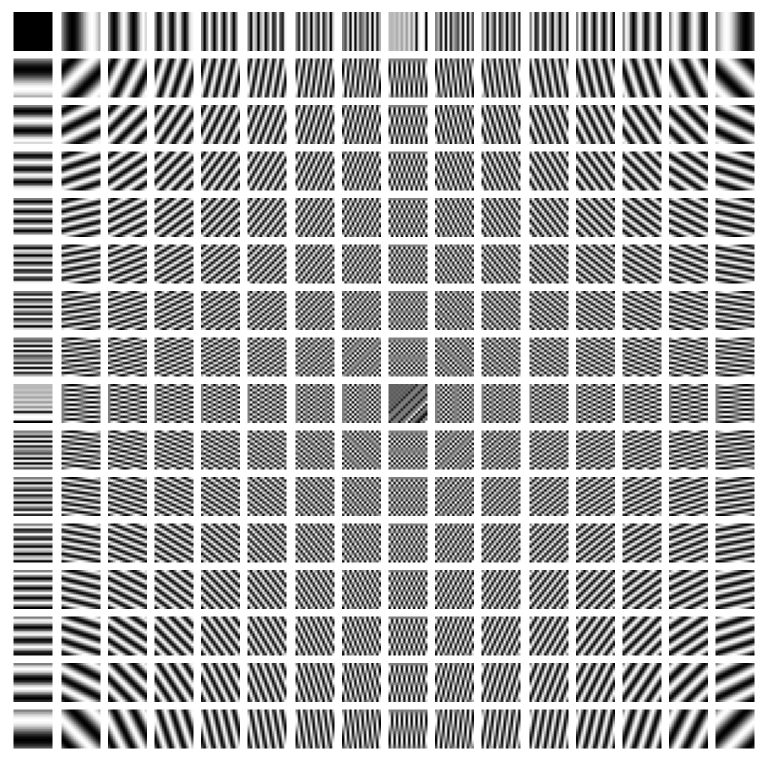
Reproduce this pattern procedurally as a WebGL 1 fragment shader.

```glsl
precision highp float;
// A 16 x 16 sheet of two-dimensional Fourier basis tiles, each showing -sin of its
// own wave vector on a 16 x 16 sample grid. Where the sine vanishes on every sample,
// the tile shows the stretched double-precision rounding residue instead.

uniform vec2 u_resolution;

const float PI = 3.14159265;
const float COUNT = 16.0;                  // tiles per side, and samples per tile side
const vec2 SHEET = vec2(512.0, 508.0);     // layout units across and down
const vec2 MARGIN = vec2(9.35, 8.0);       // left and top border
const vec2 PITCH = vec2(31.2, 31.02);      // spacing of tile origins
const float TILE = 26.0;                   // tile side
const float PAPER = 1.0;                   // background grey
const float ROUND_STEP = 29.0;             // rounding grain, in units of the error of pi
const vec2 EDGE_RANGE = vec2(-44.0, 16.0);   // residue extremes, one axis alternating
const vec2 CENTER_RANGE = vec2(-56.0, 88.0); // residue extremes, both axes alternating

// Rounding error left by -sin(n * pi): n * pi is rounded half-to-even
// on a grain that doubles as the product grows.
float sineResidue(float n) {
    float grain = n < 10.5 ? 1.0 : (n < 20.5 ? 2.0 : 4.0);
    float rest = mod(3.0 * n, 2.0 * grain);
    float rounded = rest <= 0.5 * grain ? 0.0
                  : (rest < 1.5 * grain ? grain : 2.0 * grain);
    float parity = mod(n, 2.0) < 0.5 ? 1.0 : -1.0;
    return -parity * (ROUND_STEP * (rounded - rest) - n);
}

// Grey of one sample of the tile with the given wave vector.
float basisSample(vec2 wave, vec2 cell) {
    cell = clamp(cell, 0.0, COUNT - 1.0);
    float phase = dot(wave, cell);
    vec2 offGrid = mod(wave, 0.5 * COUNT);
    if (offGrid.x + offGrid.y > 0.5) {
        return 0.5 - 0.5 * sin(2.0 * PI * mod(phase, COUNT) / COUNT);
    }
    if (wave.x + wave.y < 0.5) return 0.0; // constant tile
    vec2 range = min(wave.x, wave.y) > 0.5 ? CENTER_RANGE : EDGE_RANGE;
    float n = floor(phase / (0.5 * COUNT) + 0.5);
    return (sineResidue(n) - range.x) / (range.y - range.x);
}

// Blend the four nearest samples with raised-cosine weights.
float basisTile(vec2 wave, vec2 uv) {
    vec2 grid = uv * COUNT - 0.5;
    vec2 cell = floor(grid);
    vec2 blend = 0.5 - 0.5 * cos(PI * fract(grid));
    float top = mix(basisSample(wave, cell),
                    basisSample(wave, cell + vec2(1.0, 0.0)), blend.x);
    float bottom = mix(basisSample(wave, cell + vec2(0.0, 1.0)),
                       basisSample(wave, cell + 1.0), blend.x);
    return mix(top, bottom, blend.y);
}

void main() {
    // Layout position, measured from the top left.
    vec2 p = gl_FragCoord.xy / u_resolution;
    p = vec2(p.x, 1.0 - p.y) * SHEET;

    // The tile index is also its wave vector; origins snap to whole units.
    vec2 halfGap = 0.5 * (PITCH - TILE);
    vec2 wave = clamp(floor((p - MARGIN + halfGap) / PITCH), 0.0, COUNT - 1.0);
    vec2 local = p - floor(MARGIN + PITCH * wave + 0.5);

    // Antialiased square mask.
    vec2 inset = 0.5 * TILE - abs(local - 0.5 * TILE);
    vec2 coverage = clamp(inset * u_resolution / SHEET + 0.5, 0.0, 1.0);

    float grey = mix(PAPER, basisTile(wave, local / TILE), coverage.x * coverage.y);
    gl_FragColor = vec4(vec3(grey), 1.0);
}
```
